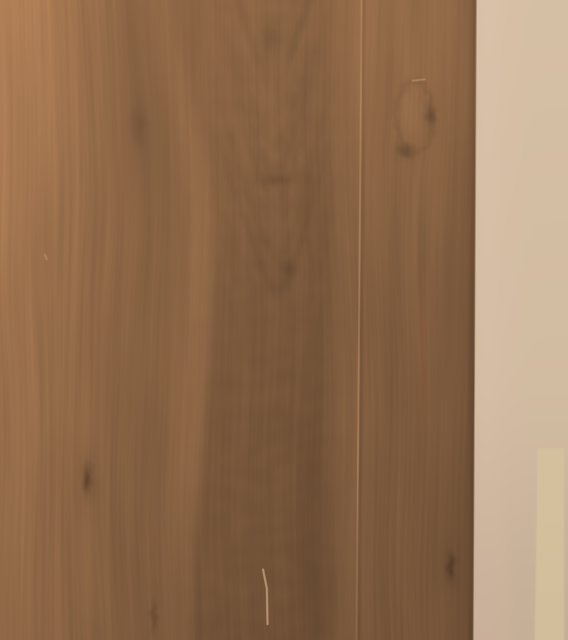
Give the GLSL for this texture, as a Shadertoy shader.

```glsl
#define WALL_X 0.742
#define SEAM_X 0.561
#define WOOD_TINT vec3(1.0, 0.722, 0.490)
#define WALL_COLOR vec3(0.825, 0.738, 0.635)
#define STRIP_COLOR vec3(0.835, 0.755, 0.615)
#define GRAIN_AMOUNT 0.055
#define FIBRE_AMOUNT 0.035
#define FLAME_AMOUNT 0.022
#define KNOT_COUNT 9

// Knots: centre, then half width and half height
const vec4 KNOTS[KNOT_COUNT] = vec4[KNOT_COUNT](
    vec4(0.137, 0.251, 0.009, 0.024), vec4(0.671, 0.820, 0.008, 0.018),
    vec4(0.632, 0.763, 0.013, 0.011), vec4(0.704, 0.115, 0.008, 0.022),
    vec4(0.217, 0.802, 0.014, 0.030), vec4(0.430, 0.719, 0.022, 0.009),
    vec4(0.423, 0.948, 0.020, 0.038), vec4(0.449, 0.581, 0.017, 0.013),
    vec4(0.241, 0.036, 0.006, 0.028));
const float KNOT_DEPTH[KNOT_COUNT] = float[KNOT_COUNT](
    0.19, 0.14, 0.09, 0.12, 0.05, 0.06, 0.05, 0.05, 0.08);

vec2 hashGradient(vec2 cell) {
    float angle = 6.2832 * fract(sin(dot(cell, vec2(127.1, 311.7))) * 43758.5);
    return vec2(cos(angle), sin(angle));
}

float gradientNoise(vec2 p) {
    vec2 i = floor(p), f = fract(p);
    vec2 u = f * f * f * (f * (f * 6.0 - 15.0) + 10.0);
    float a = dot(hashGradient(i), f);
    float b = dot(hashGradient(i + vec2(1, 0)), f - vec2(1, 0));
    float c = dot(hashGradient(i + vec2(0, 1)), f - vec2(0, 1));
    float d = dot(hashGradient(i + vec2(1, 1)), f - vec2(1, 1));
    return mix(mix(a, b, u.x), mix(c, d, u.x), u.y);
}

float band(float x, float centre, float width) {
    float d = (x - centre) / width;
    return exp(-d * d);
}

float segmentDistance(vec2 p, vec2 a, vec2 b) {
    vec2 pa = p - a, ba = b - a;
    return length(pa - ba * clamp(dot(pa, ba) / dot(ba, ba), 0.0, 1.0));
}

float stroke(float dist, float halfWidth, float soft) {
    return 1.0 - smoothstep(halfWidth - soft, halfWidth + soft, dist);
}

// Broad light and dark boards
float boardTone(vec2 p) {
    float tone = mix(0.595, 0.53, smoothstep(0.0, 0.24, p.x));
    tone += 0.075 * (p.y - 0.5);
    tone += 0.055 * band(p.x, 0.0, 0.12) * smoothstep(0.25, 0.85, p.y);
    tone -= 0.030 * band(p.x, 0.225, 0.045) * smoothstep(0.4, 0.85, p.y);
    float heartEdge = 0.315 + 0.018 * sin((p.y - 0.3) * 4.5) - 0.045 * smoothstep(0.65, 1.0, p.y);
    float heart = smoothstep(-0.008, 0.014, p.x - heartEdge);
    tone += 0.035 * band(p.x, heartEdge - 0.022, 0.024) * smoothstep(0.05, 0.35, p.y);
    tone -= heart * mix(0.050, 0.015, smoothstep(0.5, 0.95, p.y));
    tone -= 0.025 * band(p.x, 0.485, 0.045);
    tone += 0.035 * smoothstep(0.505, 0.53, p.x);
    tone -= 0.015 * smoothstep(0.565, 0.61, p.x);
    return tone - 0.050 * smoothstep(0.685, 0.745, p.x);
}

// Long fibres, bent around the knots, with pointed growth rings in the middle
float grainTone(vec2 p) {
    float bend = 0.018 * gradientNoise(p * vec2(5.0, 2.2));
    for (int i = 0; i < KNOT_COUNT; i++) {
        vec2 d = (p - KNOTS[i].xy) / (KNOTS[i].zw * 2.5);
        bend -= 0.35 * KNOTS[i].z * d.x * exp(-dot(d, d));
    }
    float x = p.x + bend;
    float grain = gradientNoise(vec2(x * 38.0, p.y * 1.8)) * 0.6;
    grain += gradientNoise(vec2(x * 90.0, p.y * 2.5 + 7.0)) * 0.6;
    float fibre = gradientNoise(vec2(x * 190.0, p.y * 4.0 + 3.0));
    float clarity = 0.55 + 0.45 * band(p.x, 0.10, 0.10) + 0.3 * band(p.x, 0.62, 0.05);
    float tone = (grain * GRAIN_AMOUNT + fibre * FIBRE_AMOUNT) * clarity;
    float side = abs(x - 0.43);
    float rise = p.y - 2.8 * sqrt(side * side + 0.0003);
    float rings = gradientNoise(vec2(rise * 23.0, side * 9.0 + 2.0));
    float flame = band(p.x, 0.43, 0.075) * smoothstep(0.44, 0.58, p.y);
    tone += rings * flame * FLAME_AMOUNT * 2.0;
    float mottle = gradientNoise(p * vec2(32.0, 38.0) + bend * 90.0);
    return tone + mottle * 0.022 * band(p.x, 0.42, 0.11) + 0.012 * gradientNoise(p * vec2(14.0, 7.0));
}

float knotTone(vec2 p) {
    float dark = 0.0;
    vec2 wobble = 0.006 * vec2(gradientNoise(p * 60.0), gradientNoise(p * 60.0 + 9.0));
    for (int i = 0; i < KNOT_COUNT; i++) {
        vec2 d = (p + wobble - KNOTS[i].xy) / KNOTS[i].zw;
        dark += KNOT_DEPTH[i] * (0.8 * exp(-dot(d, d) * 1.4) + 0.2 * exp(-dot(d, d) * 0.25));
    }
    // Pale oval eye with a darker rim
    float eye = length((p + wobble - vec2(0.648, 0.818)) / vec2(0.030, 0.056));
    return 0.025 * band(eye, 0.0, 0.75) - 0.035 * band(eye, 1.0, 0.14) - dark;
}

void mainImage(out vec4 fragColor, in vec2 fragCoord) {
    vec2 p = fragCoord / iResolution.y;
    float soft = 0.8 / iResolution.y;

    // Wood
    vec3 color = WOOD_TINT * (boardTone(p) + grainTone(p) + knotTone(p));
    color.r += 0.025 * band(p.x, 0.660, 0.008) * band(p.y, 0.46, 0.10);

    // Seam and its shadow
    float seam = p.x - SEAM_X - 0.008 * (p.y - 0.5);
    color *= 1.0 - 0.10 * band(seam, 0.004, 0.003);
    float seamLight = 0.55 + 0.25 * gradientNoise(vec2(2.0, p.y * 9.0));
    seamLight *= mix(0.45, 1.0, smoothstep(0.02, 0.3, p.y));
    color = mix(color, vec3(0.74, 0.57, 0.41), seamLight * stroke(abs(seam), 0.0014, soft));

    // Small pale scratches
    float scratch = min(segmentDistance(p, vec2(0.411, 0.110), vec2(0.417, 0.080)),
                        segmentDistance(p, vec2(0.417, 0.080), vec2(0.418, 0.025)));
    color = mix(color, vec3(0.79, 0.65, 0.51), 0.75 * stroke(scratch, 0.0017, soft));
    float chips = min(segmentDistance(p, vec2(0.645, 0.874), vec2(0.664, 0.876)),
                      segmentDistance(p, vec2(0.070, 0.602), vec2(0.073, 0.595)));
    color = mix(color, vec3(0.75, 0.61, 0.44), 0.55 * stroke(chips, 0.0015, soft));

    // Wall and raised strip
    float wallEdge = p.x - WALL_X - 0.005 * (p.y - 0.5);
    vec3 wall = WALL_COLOR + vec3(0.025, 0.024, 0.022) * (p.y - 0.55);
    wall += vec3(0.015, 0.005, 0.014) * band(wallEdge, 0.02, 0.035);
    wall -= vec3(0.035, 0.038, 0.030) * smoothstep(0.45, 0.0, p.y);
    float stripEdge = p.x - 0.835 - 0.016 * p.y;
    float strip = smoothstep(-0.002, 0.003, stripEdge) * smoothstep(0.302, 0.297, p.y);
    strip *= 1.0 - smoothstep(0.879, 0.884, p.x);
    wall = mix(wall, STRIP_COLOR - 0.035 * (0.3 - p.y), strip);
    color *= 1.0 - 0.10 * band(wallEdge, -0.003, 0.005);
    color = mix(color, wall, smoothstep(-0.002, 0.002, wallEdge));
    fragColor = vec4(clamp(color, 0.0, 1.0), 1.0);
}
```
